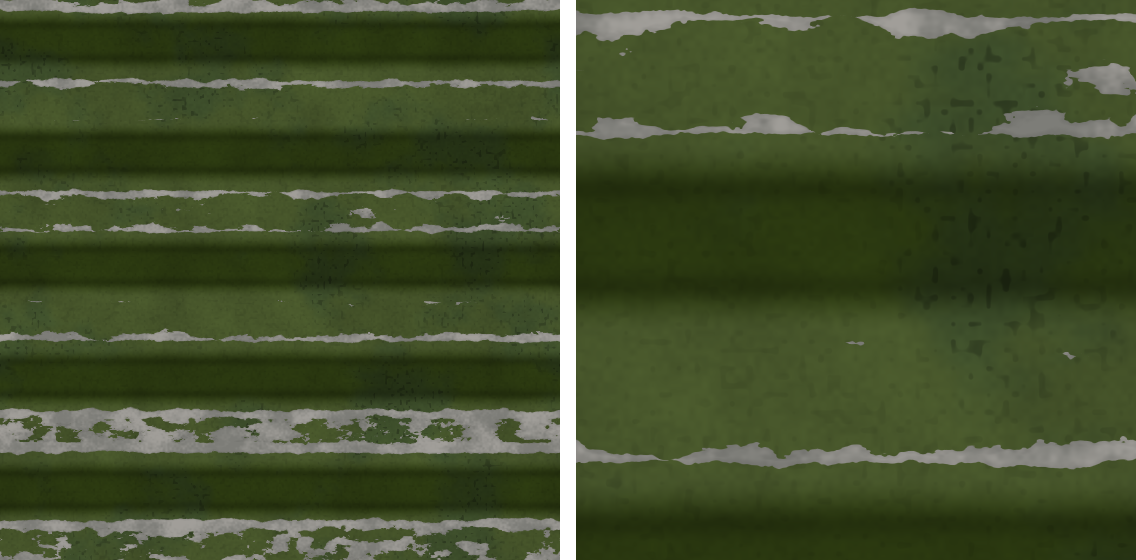
Left: the whole. Right: its middle third, enlarged.
Give the GLSL for this texture, as a WebGL 2 fragment shader.

```glsl
#version 300 es
precision highp float;
// Corrugated green metal: five horizontal ridges with dark grooves between.
// Paint has chipped to bare grey along the ridge edges; each ridge has its own
// wear levels, broken up by tiling fractal noise.

uniform vec2 u_resolution;
out vec4 fragColor;

const int RIDGES = 5;
const float PHASE = 0.372;          // shift of the first ridge, in repeats
const float CHIP_DEPTH = 0.012;     // distance over which wear drops by one
const float CHIP_NOISE = 3.0;       // raggedness of the chips
const float EDGE_WOBBLE = 0.016;    // waviness of the outer chip border
const vec3 RIDGE_PAINT = vec3(0.272, 0.328, 0.163);
const vec3 GROOVE_PAINT = vec3(0.165, 0.218, 0.062);
const vec3 STAIN = vec3(0.150, 0.205, 0.125);
const vec3 METAL_DARK = vec3(0.49, 0.49, 0.47);
const vec3 METAL_LIGHT = vec3(0.63, 0.62, 0.60);

// Upper and lower border of each ridge, from its centre
const vec2 BORDERS[RIDGES] = vec2[](
    vec2(0.031, 0.039), vec2(0.033, 0.039), vec2(0.034, 0.035),
    vec2(0.042, 0.034), vec2(0.046, 0.047));
// Wear at the upper border, lower border and middle of each ridge
const vec3 WEAR[RIDGES] = vec3[](
    vec3(0.75, -0.40, -1.20), vec3(0.80, 0.65, -0.65), vec3(-0.45, 1.10, -1.25),
    vec3(1.55, 1.80, 0.15), vec3(1.50, 1.40, -0.30));

float hash(vec2 cell, float seed) {
    uvec3 q = uvec3(cell, seed) * uvec3(1597334673u, 3812015801u, 2798796415u);
    uint n = (q.x ^ q.y ^ q.z) * 1597334673u;
    n = (n ^ (n >> 15)) * 2246822519u;
    return float((n ^ (n >> 13)) >> 8) / 16777216.0;
}

// Value noise that tiles after the given number of cells
float noise(vec2 uv, vec2 cells, float seed) {
    vec2 p = uv * cells;
    vec2 i = floor(p), f = fract(p);
    f = f * f * (3.0 - 2.0 * f);
    vec2 lo = mod(i, cells), hi = mod(i + 1.0, cells);
    return mix(mix(hash(lo, seed), hash(vec2(hi.x, lo.y), seed), f.x),
               mix(hash(vec2(lo.x, hi.y), seed), hash(hi, seed), f.x), f.y);
}

float fbm(vec2 uv, vec2 cells, float seed) {
    float sum = 0.0, weight = 0.5, total = 0.0;
    for (int octave = 0; octave < 5; octave++) {
        sum += weight * noise(uv, cells, seed + float(octave));
        total += weight;
        weight *= 0.58;
        cells *= 2.0;
    }
    return sum / total;
}

// Positive where the paint has chipped off; offset runs downwards
float chipField(vec2 uv, float offset, int ridge) {
    vec2 inside = (BORDERS[ridge] + vec2(offset, -offset)) / CHIP_DEPTH;
    vec3 wear = WEAR[ridge];
    float ragged = CHIP_NOISE * (fbm(uv, vec2(22.0, 40.0), 11.0) - 0.5);
    ragged += 0.5 * (noise(uv, vec2(9.0, 10.0), 23.0) - 0.5);
    float field = max(max(wear.x - inside.x, wear.y - inside.y), wear.z) + ragged;
    float wobble = EDGE_WOBBLE / CHIP_DEPTH * (fbm(uv, vec2(30.0), 31.0) - 0.5);
    return min(field, min(inside.x, inside.y) + wobble);
}

void main() {
    vec2 uv = gl_FragCoord.xy / u_resolution;
    float count = float(RIDGES);
    float row = (1.0 - uv.y) * count - PHASE;
    int ridge = int(mod(floor(row), count));
    float offset = (fract(row) - 0.5) / count;

    // Corrugation: soft groove with a darker crease on each side
    float cloud = fbm(uv, vec2(7.0, 8.0), 41.0);
    float grooveDist = 0.5 / count - abs(offset);
    float groove = 1.0 - smoothstep(0.027, 0.056, grooveDist + 0.012 * (cloud - 0.5));
    float crease = exp(-pow((grooveDist - 0.029) / 0.008, 2.0));
    vec3 color = mix(RIDGE_PAINT, GROOVE_PAINT, groove);
    color *= 1.0 - 0.16 * crease;

    // Cloudy stains, dark specks and fine grain
    float stain = smoothstep(0.48, 0.72, cloud);
    color = mix(color, STAIN * mix(1.35, 0.85, groove), 0.5 * stain);
    float speck = smoothstep(0.70, 0.90, noise(uv, vec2(190.0), 53.0));
    color *= 1.0 - speck * (0.06 + 0.16 * stain);
    float grain = noise(uv, vec2(256.0), 61.0) - 0.5;
    color *= 1.0 + 0.07 * grain + 0.25 * (fbm(uv, vec2(16.0, 14.0), 67.0) - 0.5);

    // Bare metal showing through the chips, with a faint shaded rim
    float field = chipField(uv, offset, ridge);
    float blur = max(fwidth(field), 0.02);
    float chip = smoothstep(-0.6 * blur, 0.6 * blur, field);
    float tone = fbm(uv, vec2(18.0, 20.0), 79.0) + 0.15 * grain;
    vec3 metal = mix(METAL_DARK, METAL_LIGHT, smoothstep(0.25, 0.75, tone));
    metal *= mix(0.93, 1.0, smoothstep(0.0, 0.35, field));
    fragColor = vec4(mix(color, metal, chip), 1.0);
}
```
